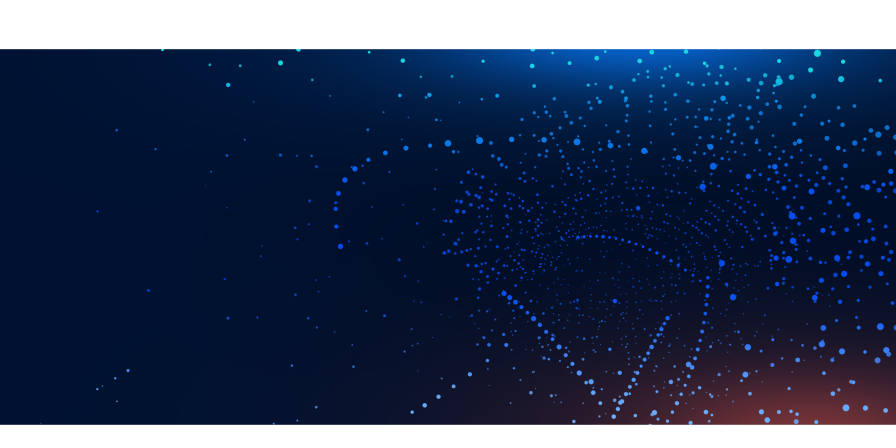
Give the GLSL for this background, as a Shadertoy shader.

```glsl
// Swirl of glowing blue particles on a navy banner between white margins.

const float BAND_BOTTOM = 0.052;
const float BAND_TOP = 0.890;
const vec3 MARGIN = vec3(1.0);
const vec3 NAVY = vec3(0.0, 0.062, 0.175);
const vec3 BLUE_GLOW = vec3(0.02, 0.32, 0.62);
const vec3 RED_GLOW = vec3(0.47, 0.15, 0.07);
const vec3 DOT_PALE = vec3(0.42, 0.68, 0.98);
const vec3 DOT_BLUE = vec3(0.02, 0.30, 0.93);
const vec3 DOT_SKY = vec3(0.04, 0.50, 0.90);
const vec3 DOT_CYAN = vec3(0.10, 0.84, 0.88);
const vec2 INNER_CENTER = vec2(1.38, 0.40);
const vec2 OUTER_CENTER = vec2(1.56, 0.43);
const float INNER_RADIUS = 0.14;
const float OUTER_RADIUS = 0.57;
const int RINGS = 22;
const float RAYS = 110.0;
const float TAU = 6.28319;

float hash(vec2 p) {
    vec3 q = fract(p.xyx * vec3(0.1031, 0.1030, 0.0973));
    q += dot(q, q.yzx + 33.33);
    return fract((q.x + q.y) * q.z);
}

float disc(vec2 p, vec2 center, float radius) {
    float edge = 0.75 / iResolution.y;
    return 1.0 - smoothstep(radius - edge, radius + edge, length(p - center));
}

float glow(vec2 p, vec2 center, vec2 spread) {
    vec2 q = (p - center) / spread;
    return exp(-dot(q, q));
}

// One jittered dot per cell, thinning out away from the focus
float scatter(vec2 p, float cell, float radius, vec2 focus, vec2 spread, float density) {
    vec2 id = floor(p / cell);
    vec2 jitter = vec2(hash(id + 3.1), hash(id + 17.7));
    vec2 center = (id + 0.2 + 0.6 * jitter) * cell;
    float present = step(hash(id + 41.3), density * glow(center, focus, spread));
    float size = radius * mix(0.4, 1.0, hash(id + 63.9));
    return present * disc(p, center, size);
}

// Dots strung along a quadratic curve
float trail(vec2 p, vec2 a, vec2 b, vec2 c, int count, float radius) {
    float cover = 0.0;
    for (int i = 0; i < count; i++) {
        float t = float(i) / float(count - 1);
        vec2 center = mix(mix(a, b, t), mix(b, c, t), t);
        float size = radius * mix(0.65, 1.0, hash(vec2(float(i), a.x * 50.0)));
        cover = max(cover, disc(p, center, size));
    }
    return cover;
}

// Nested ellipses whose dots line up along slightly twisted rays
float swirl(vec2 p) {
    float cover = 0.0;
    for (int i = 0; i < RINGS; i++) {
        float ring = float(i);
        float t = ring / float(RINGS - 1);
        vec2 center = mix(INNER_CENTER, OUTER_CENTER, t);
        float radius = mix(INNER_RADIUS, OUTER_RADIUS, t);
        vec2 axes = radius * vec2(1.0, mix(0.62, 0.74, t));
        vec2 q = (p - center) / axes;
        float twist = ring * 0.012;
        float id = mod(floor((atan(q.y, q.x) - twist) / TAU * RAYS), RAYS);
        vec2 key = vec2(id, ring);
        float angle = (id + 0.5 + 0.4 * (hash(key + 7.0) - 0.5)) / RAYS * TAU + twist;
        vec2 dir = vec2(cos(angle), sin(angle));
        vec2 spot = center + axes * dir * (1.0 + 0.025 * (hash(key + 29.0) - 0.5));
        float density = mix(0.16, 0.62, smoothstep(-0.5, 0.4, dir.y));
        density *= mix(0.5, 1.2, hash(vec2(id, 91.0)));
        float size = mix(0.0016, 0.0038, t) * mix(0.6, 1.25, hash(key + 53.0));
        size *= 1.0 + 0.5 * smoothstep(1.5, 2.0, spot.x);
        cover = max(cover, step(hash(key + 71.0), density) * disc(p, spot, size));
    }
    return cover;
}

void mainImage(out vec4 fragColor, in vec2 fragCoord) {
    vec2 p = fragCoord / iResolution.y;

    // Backdrop glows
    vec3 color = NAVY * mix(1.1, 0.85, smoothstep(0.3, 1.3, p.x));
    color += BLUE_GLOW * (0.65 * glow(p, vec2(1.43, 0.92), vec2(0.42, 0.10))
                        + 0.42 * glow(p, vec2(1.45, 0.92), vec2(0.75, 0.21)));
    color += RED_GLOW * (0.55 * glow(p, vec2(1.82, 0.03), vec2(0.33, 0.12))
                       + 0.45 * glow(p, vec2(1.75, 0.02), vec2(0.72, 0.24)));

    // Scattered particles
    float dots = 0.85 * swirl(p);
    dots = max(dots, 0.65 * scatter(p, 0.016, 0.0022, vec2(1.42, 0.32), vec2(0.30, 0.16), 0.6));
    dots = max(dots, scatter(p, 0.050, 0.0080, vec2(1.92, 0.42), vec2(0.36, 0.34), 0.65));
    dots = max(dots, scatter(p, 0.038, 0.0056, vec2(1.40, 0.86), vec2(0.60, 0.10), 0.5));
    dots = max(dots, 0.75 * scatter(p, 0.040, 0.0036, vec2(0.87, 0.52), vec2(0.36, 0.34), 0.4));
    dots = max(dots, scatter(p, 0.045, 0.0060, vec2(1.60, 0.09), vec2(0.38, 0.10), 0.45));

    // Outer arc, inner arc and descending strands
    dots = max(dots, trail(p, vec2(0.76, 0.45), vec2(0.70, 0.66), vec2(0.96, 0.675), 10, 0.006));
    dots = max(dots, trail(p, vec2(1.00, 0.68), vec2(1.35, 0.72), vec2(1.75, 0.58), 11, 0.008));
    dots = max(dots, trail(p, vec2(1.29, 0.47), vec2(1.42, 0.49), vec2(1.58, 0.36), 20, 0.004));
    dots = max(dots, trail(p, vec2(1.125, 0.345), vec2(1.22, 0.28), vec2(1.34, 0.10), 16, 0.006));
    dots = max(dots, trail(p, vec2(1.49, 0.29), vec2(1.44, 0.20), vec2(1.37, 0.07), 16, 0.005));
    dots = max(dots, trail(p, vec2(1.58, 0.38), vec2(1.58, 0.22), vec2(1.49, 0.06), 17, 0.005));
    dots = max(dots, trail(p, vec2(0.92, 0.08), vec2(1.00, 0.12), vec2(1.13, 0.23), 7, 0.005));

    // Dots shift from pale at the floor through blue to cyan at the top
    vec3 dotColor = mix(DOT_PALE, DOT_BLUE, smoothstep(0.06, 0.38, p.y));
    dotColor = mix(dotColor, DOT_SKY, smoothstep(0.55, 0.72, p.y));
    dotColor = mix(dotColor, DOT_CYAN, smoothstep(0.74, 0.87, p.y));
    color = mix(color, dotColor, dots);

    // White margins
    float edge = 0.5 / iResolution.y;
    float band = smoothstep(BAND_BOTTOM - edge, BAND_BOTTOM + edge, p.y)
               * (1.0 - smoothstep(BAND_TOP - edge, BAND_TOP + edge, p.y));
    fragColor = vec4(mix(MARGIN, color, band), 1.0);
}
```
